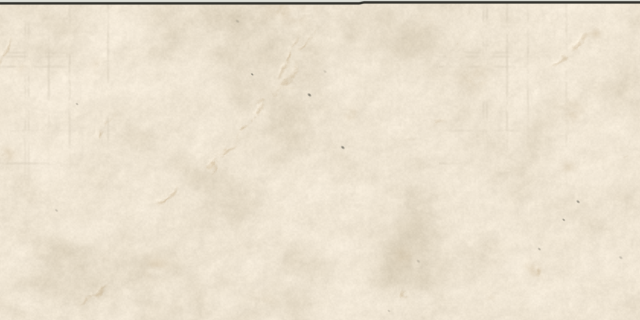
A Shadertoy shader for this texture:

```glsl
// Aged cream paper with a dark ruled border along the top edge.
// Layered value noise gives mottling, relief and grain; hashed loops
// scatter worn creases, tan stains, small specks and faint pencil rules.

#define PAPER vec3(0.935, 0.896, 0.827)
#define SHADE vec3(0.875, 0.832, 0.752)
#define TAN vec3(0.77, 0.68, 0.54)
#define INK vec3(0.19, 0.19, 0.17)
#define MARGIN vec3(0.87, 0.88, 0.85)
#define MOTTLE 1.35
#define GRAIN 0.042
#define CREASES 18
#define STAINS 16
#define SPECKS 14
#define RULES 5
#define RULE_PERIOD 1.432

float hash(vec2 p) {
    vec3 q = fract(p.xyx * 0.1031);
    q += dot(q, q.yzx + 33.33);
    return fract((q.x + q.y) * q.z);
}

vec2 hash2(float n, float seed) {
    return vec2(hash(vec2(n, seed)), hash(vec2(n + 37.0, seed + 11.0)));
}

float noise(vec2 p) {
    vec2 i = floor(p), f = fract(p);
    f = f * f * (3.0 - 2.0 * f);
    return mix(mix(hash(i), hash(i + vec2(1, 0)), f.x),
               mix(hash(i + vec2(0, 1)), hash(i + vec2(1, 1)), f.x), f.y);
}

float fbm(vec2 p) {
    float sum = 0.0, amp = 0.5;
    for (int i = 0; i < 5; i++) {
        sum += amp * noise(p);
        p = mat2(1.6, 1.2, -1.2, 1.6) * p + 17.3;
        amp *= 0.5;
    }
    return sum / 0.97;
}

// Soft line mask: 1 on the line, falling to 0 over one width and a pixel
float stroke(float d, float width, float px) {
    return 1.0 - smoothstep(0.0, width + px, abs(d));
}

// Diagonal creases: x is the brown fold, y the pale ridge beside it
vec2 creases(vec2 p, float px) {
    vec2 marks = vec2(0.0);
    vec2 warped = p + 0.06 * (vec2(fbm(p * 17.0), fbm(p * 17.0 + 50.0)) - 0.5);
    for (int i = 0; i < CREASES; i++) {
        float n = float(i);
        vec2 rnd = hash2(n, 3.0), spot = hash2(n, 5.0);
        // Every third crease lies on one long worn fold
        vec2 center = i % 3 == 0 ? mix(vec2(0.66, 0.48), vec2(1.02, 0.9), spot.x)
                                 : spot * vec2(2.0, 1.0);
        vec2 q = warped - center;
        float angle = 0.85 + 0.9 * (rnd.x - 0.5);
        vec2 along = vec2(cos(angle), sin(angle));
        float s = dot(q, along), d = dot(q, vec2(-along.y, along.x));
        float len = mix(0.03, 0.12, rnd.y);
        float fade = 1.0 - smoothstep(0.2 * len, len, abs(s));
        marks += fade * vec2(stroke(d, 0.007, px), stroke(d - 0.01, 0.008, px));
    }
    return marks * smoothstep(0.35, 0.75, fbm(p * 38.0));
}

float stains(vec2 p) {
    float sum = 0.0;
    for (int i = 0; i < STAINS; i++) {
        vec2 q = p - hash2(float(i), 21.0) * vec2(2.0, 1.0);
        float radius = mix(0.012, 0.04, hash(vec2(i, 23)));
        sum += exp(-dot(q, q) / (radius * radius));
    }
    return sum * smoothstep(0.3, 0.75, fbm(p * 28.0));
}

float specks(vec2 p, float px) {
    float sum = 0.0;
    for (int i = 0; i < SPECKS; i++) {
        vec2 rnd = hash2(float(i), 41.0);
        vec2 q = p - hash2(float(i), 43.0) * vec2(2.0, 1.0);
        float d = length(q + vec2(0.4 * q.y, 0.0));
        sum += mix(0.15, 0.7, rnd.y * rnd.y) * stroke(d, mix(0.002, 0.005, rnd.x), px);
    }
    return sum;
}

// Faint broken vertical and horizontal rules, repeated across the sheet
float rules(vec2 p, float px) {
    vec2 q = vec2(mod(p.x + 0.06, RULE_PERIOD), p.y);
    float sum = 0.0;
    for (int i = 0; i < RULES; i++) {
        vec2 pos = hash2(float(i), 61.0) * vec2(0.36, 0.5) + vec2(0.04, 0.45);
        sum += stroke(q.x - pos.x, 0.004, px) * smoothstep(0.3, 0.7, q.y)
             + stroke(q.y - pos.y, 0.004, px) * (1.0 - smoothstep(0.12, 0.36, q.x));
    }
    return sum * smoothstep(0.35, 0.7, fbm(p * 21.0 + 9.0));
}

void mainImage(out vec4 fragColor, in vec2 fragCoord) {
    float px = 1.0 / iResolution.y;
    vec2 p = fragCoord * px;

    // Cloudy tone with sparse deeper patches, darker right of the centre
    float tone = 0.9 * (fbm(p * 5.5 + 7.0) - 0.5) + 0.5 * (fbm(p * vec2(13, 18)) - 0.5);
    tone += 0.08 * exp(-12.0 * (p.x - 1.25) * (p.x - 1.25));
    vec3 col = mix(PAPER, SHADE, 0.06 + MOTTLE * (tone + max(tone - 0.05, 0.0)));

    // Side-lit wrinkles and the fine tooth of the paper
    vec2 w = p * 26.0;
    col += 0.045 * (fbm(w) - fbm(w + vec2(0.35, -0.35)));
    col += GRAIN * (0.5 * noise(p * 120.0) + 0.5 * noise(p * 210.0 + 31.0) - 0.5);

    // Age marks
    vec2 fold = min(creases(p, px), 1.0);
    col = mix(col, SHADE * 0.93, min(0.35 * rules(p, px), 0.4));
    col = mix(col, TAN, min(0.3 * stains(p) + 0.45 * fold.x, 0.5)) + 0.03 * fold.y;
    col = mix(col, INK * 1.6, min(specks(p, px), 1.0));

    // Top border with a slight step, and the pale margin above it
    float depth = 1.0 - p.y, center = 0.0105 - 0.003 * smoothstep(1.12, 1.14, p.x);
    col = mix(MARGIN, col, smoothstep(center - px, center + px, depth));
    col = mix(col, INK, 1.0 - smoothstep(0.001, 0.0035 + px, abs(depth - center)));
    fragColor = vec4(clamp(col, 0.0, 1.0), 1.0);
}
```
